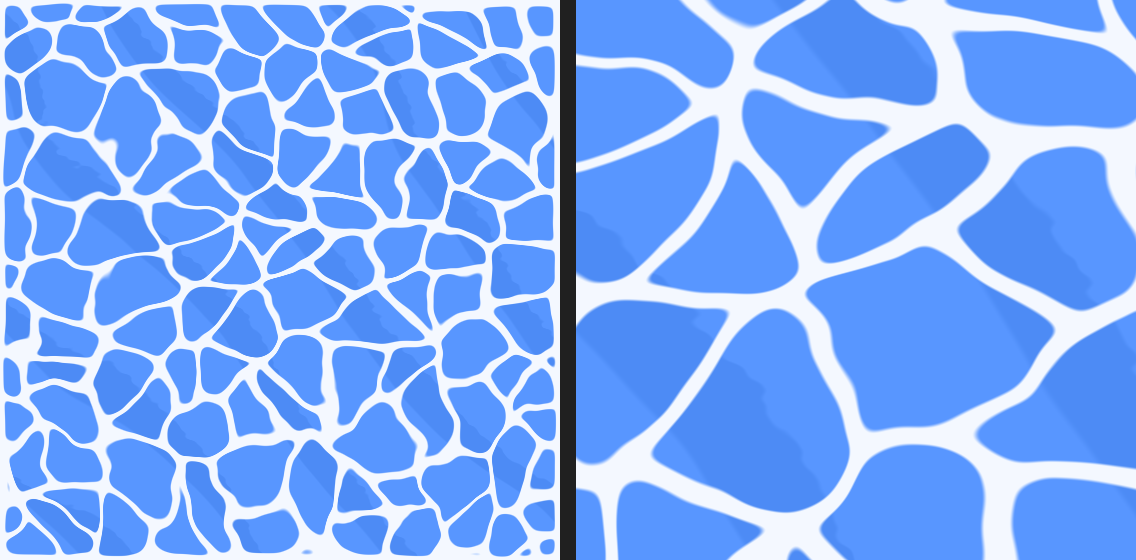
Left: the whole. Right: its middle third, enlarged.
This pattern is drawn by a three.js fragment shader. Its source:

```glsl
// Draws rounded blue water cells split by winding pale foam lines, with diagonal shade bands.
varying vec2 vUv;

const vec3 FOAM = vec3(0.957, 0.974, 1.0);
const vec3 WATER = vec3(0.345, 0.588, 1.0);
const vec3 SHADE = vec3(0.302, 0.547, 0.962);
const float CELLS = 10.6;      // cells across the canvas
const float HALF_GAP = 0.0062; // half width of a foam line
const float ROUNDING = 0.0052; // softness of the cell corners
const float EDGE = 0.0013;     // half width of the smoothed rim

vec2 hash2(vec2 p) {
  vec3 h = fract(p.xyx * vec3(0.1031, 0.1030, 0.0973));
  h += dot(h, h.yzx + 33.33);
  return fract((h.xx + h.yz) * h.zy);
}

// Two independent smooth noises, each centred on zero.
vec2 noise2(vec2 p) {
  vec2 i = floor(p);
  vec2 f = fract(p);
  vec2 u = f * f * f * (f * (f * 6.0 - 15.0) + 10.0);
  vec2 low = mix(hash2(i), hash2(i + vec2(1.0, 0.0)), u.x);
  vec2 high = mix(hash2(i + vec2(0.0, 1.0)), hash2(i + vec2(1.0, 1.0)), u.x);
  return mix(low, high, u.y) - 0.5;
}

// Bell-shaped weight of the area with enlarged cells.
float swell(vec2 p, vec2 centre) {
  vec2 d = p - centre;
  return 0.36 * exp(-dot(d, d) / 0.06);
}

// Bends the plane so that the cells become uneven and lobed.
vec2 bend(vec2 p, vec2 centre) {
  vec2 q = p - (p - centre) * swell(p, centre);
  q += 0.08 * noise2(p * 2.6 + 4.0);
  q += 0.036 * noise2(p * 13.0 + 21.0);
  return q + 0.011 * noise2(p * 29.0 + 57.0);
}

vec2 seedOffset(vec2 cell, vec2 f, vec2 step2) {
  return step2 + 0.05 + 0.9 * hash2(cell + step2 + 40.0) - f;
}

// Sum of exponentials of the distances to all walls of the nearest cell.
float wallSum(vec2 p, float rounding) {
  vec2 cell = floor(p);
  vec2 f = fract(p);
  vec2 nearest = vec2(8.0);
  for (int y = -2; y <= 2; y++) {
    for (int x = -2; x <= 2; x++) {
      vec2 r = seedOffset(cell, f, vec2(float(x), float(y)));
      if (dot(r, r) < dot(nearest, nearest)) nearest = r;
    }
  }
  float sum = 0.0;
  for (int y = -2; y <= 2; y++) {
    for (int x = -2; x <= 2; x++) {
      vec2 r = seedOffset(cell, f, vec2(float(x), float(y)));
      vec2 gap = r - nearest;
      if (dot(gap, gap) > 0.00001) {
        sum += exp(-dot(0.5 * (r + nearest), normalize(gap)) / rounding);
      }
    }
  }
  return sum;
}

// Same sum for the four sides of the canvas.
float frameSum(vec2 p, float margin, float rounding) {
  vec2 low = exp((margin - p) / rounding);
  vec2 high = exp((margin - 1.0 + p) / rounding);
  return low.x + low.y + high.x + high.y;
}

// Broken diagonal bands: one clean side, one ragged side.
float shadeBand(vec2 p, vec2 across, float count) {
  vec2 drift = noise2(p * 3.1 + 11.0);
  float s = fract(dot(p, across) * count + 0.55 * drift.x + 0.1);
  float ragged = 0.05 * noise2(p * vec2(45.0, 110.0)).x;
  float width = 0.19 + 0.24 * noise2(p * 4.3 + 73.0).y;
  float clean = smoothstep(0.39, 0.41, s + 0.02 * noise2(p * 17.0).y);
  return clean * (1.0 - smoothstep(-0.008, 0.008, s - 0.4 - width + ragged));
}

void main() {
  vec2 centre = vec2(0.2, 0.7);
  vec2 p = bend(vUv, centre);

  // Rounded distance to the cell walls and the frame
  float margin = 0.003 + 0.004 * noise2(vUv * 16.0 + 90.0).x;
  float sum = wallSum(p * CELLS, ROUNDING * CELLS) + frameSum(vUv, margin, ROUNDING);
  float wall = -ROUNDING * log(sum);

  // Foam lines swell and thin out along their length
  float gap = HALF_GAP * (1.0 + 0.7 * noise2(vUv * 9.0 + 33.0).y);
  gap *= 1.0 - swell(vUv, centre);
  float water = smoothstep(-EDGE, EDGE, wall - gap);

  float shade = shadeBand(vUv, vec2(0.78, 0.62), 4.2);
  gl_FragColor = vec4(mix(FOAM, mix(WATER, SHADE, shade), water), 1.0);
}
```
